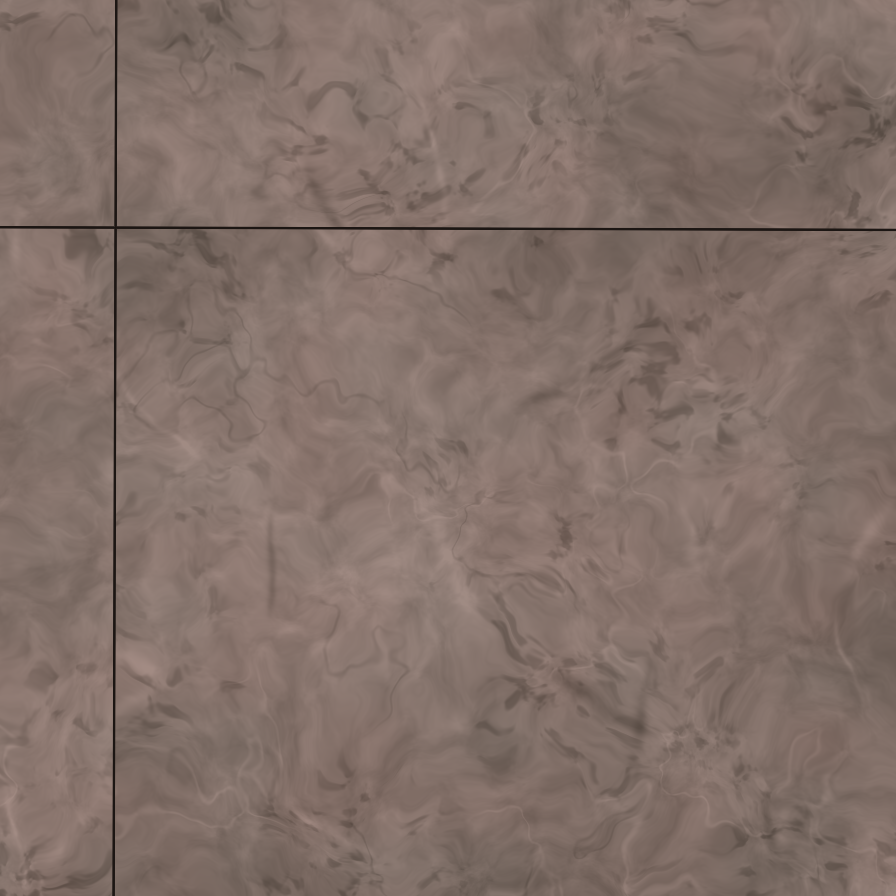
Write a Shadertoy shader that draws this texture.

```glsl
const vec3 STONE_DARK = vec3(0.41, 0.35, 0.32);
const vec3 STONE_LIGHT = vec3(0.58, 0.50, 0.47);
const vec3 JOINT_COLOR = vec3(0.11, 0.085, 0.075);
const vec2 JOINT_ORIGIN = vec2(0.129, 0.746);
const float TILE_SIZE = 1.0;
const float TILT = 0.003;
const float JOINT_HALF_WIDTH = 0.0014;
const int STREAK_COUNT = 22;

float hash(vec2 p) {
    return fract(sin(dot(p, vec2(127.1, 311.7))) * 43758.5);
}

mat2 rotation(float angle) {
    float c = cos(angle), s = sin(angle);
    return mat2(c, s, -s, c);
}

float noise(vec2 p) {
    vec2 cell = floor(p);
    vec2 f = fract(p);
    vec2 u = f * f * (3.0 - 2.0 * f);
    float low = mix(hash(cell), hash(cell + vec2(1, 0)), u.x);
    float high = mix(hash(cell + vec2(0, 1)), hash(cell + vec2(1, 1)), u.x);
    return mix(low, high, u.y);
}

float fbm(vec2 p, int octaves) {
    mat2 turn = rotation(0.65);
    float sum = 0.0, total = 0.0, weight = 0.5;
    for (int i = 0; i < octaves; i++) {
        sum += weight * noise(p);
        total += weight;
        weight *= 0.55;
        p = turn * p * 2.03 + 11.7;
    }
    return sum / total;
}

// Thin broken line along the middle level of a noise field
float vein(vec2 p, float width) {
    float level = abs(fbm(p, 4) - 0.5);
    return 1.0 - smoothstep(0.0, width, level);
}

// Soft straight stroke centred on the origin, lying along x
float streak(vec2 p, float halfLength, float width) {
    float across = p.y / width;
    return exp(-across * across) * (1.0 - smoothstep(0.3, 1.0, abs(p.x) / halfLength));
}

// Scattered mineral streaks, mostly pale with some dark
float streaks(vec2 p, vec2 wobble, vec2 seed) {
    float sum = 0.0;
    for (int i = 0; i < STREAK_COUNT; i++) {
        vec2 key = seed + vec2(float(i) * 1.7, 4.3);
        vec2 center = vec2(hash(key), hash(key + 5.1));
        float angle = mix(0.5, 2.7, hash(key + 9.2));
        float halfLength = mix(0.04, 0.14, hash(key + 13.4));
        float width = mix(0.003, 0.011, hash(key + 17.8));
        float strength = hash(key + 21.5) < 0.3 ? -0.5 : 0.38;
        sum += strength * streak(rotation(angle) * (p - center + wobble), halfLength, width);
    }
    return sum;
}

// Tone of the stone: 0 is dark, 1 is light
float stoneTone(vec2 p, vec2 seed) {
    vec2 q = p + seed * 7.3;
    vec2 warp = vec2(fbm(q * 6.0, 4), fbm(q * 6.0 + 31.0, 4)) - 0.5;
    vec2 bent = q + 0.16 * warp;
    float clouds = fbm(bent * 5.0 + 3.0, 5) - 0.5;
    float grain = fbm(bent * vec2(38.0, 46.0), 4) - 0.5;
    float patches = smoothstep(0.42, 0.66, fbm(q * 5.5 + 57.0, 4));
    float flecks = patches * smoothstep(0.52, 0.74, fbm(bent * vec2(44.0, 58.0) + 19.0, 3));
    float paleMask = smoothstep(0.45, 0.65, fbm(q * 4.0 + 83.0, 3));
    float paleVeins = paleMask * vein(bent * 7.0 + 41.0, 0.022);
    float darkMask = smoothstep(0.5, 0.68, fbm(q * 5.0 + 97.0, 3));
    float darkVeins = darkMask * vein(bent * 8.0 + 71.0, 0.025);
    float broken = smoothstep(0.3, 0.6, noise(q * 45.0));
    float strokes = streaks(p, 0.05 * warp, seed) * mix(0.45, 1.0, broken);
    return 0.58 + 1.25 * clouds + 0.85 * grain - 0.55 * flecks
        + 0.25 * paleVeins - 0.3 * darkVeins + strokes;
}

// Distance to the nearest edge of a unit tile
float edgeDistance(vec2 local) {
    vec2 d = min(local, 1.0 - local);
    return min(d.x, d.y);
}

void mainImage(out vec4 fragColor, in vec2 fragCoord) {
    float pixel = 1.0 / iResolution.y;
    vec2 grid = rotation(TILT) * (fragCoord * pixel - JOINT_ORIGIN) / TILE_SIZE;
    vec2 tile = floor(grid);
    vec2 local = fract(grid);

    // Stone, with its own pattern on each tile
    float tone = clamp(stoneTone(local, tile + 3.0), -0.35, 1.3);
    vec3 color = mix(STONE_DARK, STONE_LIGHT, tone);
    color.r += 0.02 * (noise(grid * 14.0 + 23.0) - 0.5);

    // Dark joints
    float d = edgeDistance(local) * TILE_SIZE - JOINT_HALF_WIDTH;
    float joint = 1.0 - smoothstep(-0.5 * pixel, 0.5 * pixel, d);
    fragColor = vec4(mix(color, JOINT_COLOR, joint), 1.0);
}
```
